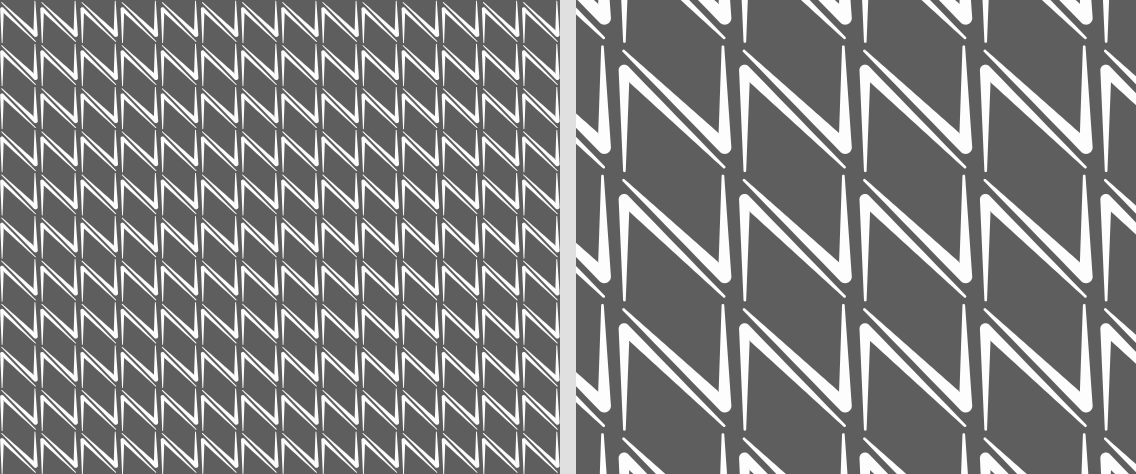
Left, the full canvas; right, a detail of the centre.
Reproduce this pattern procedurally as a WebGL 1 fragment shader.

```glsl
precision highp float;
// Grid of slanted N shapes: two interlocking tapered hooks per cell, white on grey.

uniform vec2 u_resolution;

#define GRID vec2(13.95, 11.0)        // repeats across and down
#define PHASE vec2(0.465, 0.492)      // centre of the first cell, in cells
#define GROUND vec3(0.37)
#define INK vec3(0.992)
#define TIP_RADIUS 0.011              // lengths are in cell widths
#define LEFT_RADIUS 0.046
#define RIGHT_RADIUS 0.055

// Approximate distance to a stroke that tapers from radius ra at a to rb at b
float taperedStroke(vec2 p, vec2 a, vec2 b, float ra, float rb) {
  vec2 pa = p - a;
  vec2 ba = b - a;
  float t = clamp(dot(pa, ba) / dot(ba, ba), 0.0, 1.0);
  return length(pa - ba * t) - mix(ra, rb, t);
}

// A round corner with two arms that thin out towards their tips
float hook(vec2 p, vec2 corner, vec2 uprightTip, vec2 slantTip, float radius) {
  float upright = taperedStroke(p, corner, uprightTip, radius, TIP_RADIUS);
  float slant = taperedStroke(p, corner, slantTip, radius, TIP_RADIUS);
  return min(upright, slant);
}

void main() {
  // Cell coordinates, centred and scaled to the cell width
  vec2 cellSize = u_resolution / GRID;
  vec2 cell = fract(gl_FragCoord.xy / cellSize - PHASE + 0.5) - 0.5;
  vec2 p = cell * cellSize / cellSize.x;

  // The hooks face each other, with a narrow gap between their slants
  float leftHook = hook(p, vec2(-0.415, 0.32), vec2(-0.413, -0.515),
                        vec2(0.415, -0.485), LEFT_RADIUS);
  float rightHook = hook(p, vec2(0.42, -0.32), vec2(0.405, 0.515),
                         vec2(-0.42, 0.48), RIGHT_RADIUS);
  float d = min(leftHook, rightHook);

  // Edge smoothing over one pixel
  float coverage = clamp(0.5 - d * cellSize.x, 0.0, 1.0);
  gl_FragColor = vec4(mix(GROUND, INK, coverage), 1.0);
}
```
